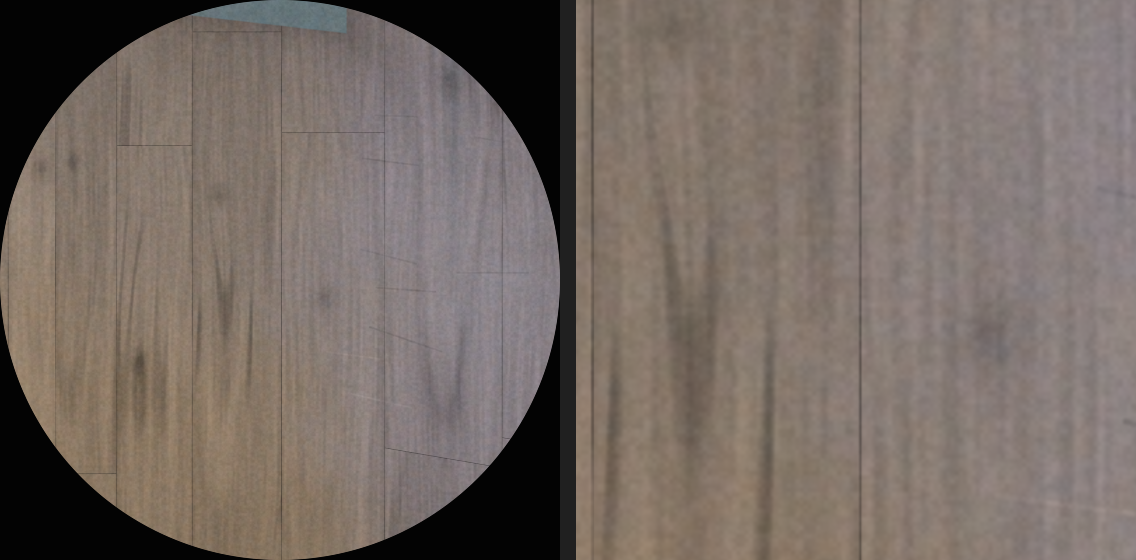
Left, the full canvas; right, a detail of the centre.
This texture is drawn by a three.js fragment shader. Its source:

```glsl
varying vec2 vUv;

#define BLACK vec3(0.01)
#define WARM vec3(0.555, 0.478, 0.395)
#define NEUTRAL vec3(0.545, 0.490, 0.448)
#define COOL vec3(0.535, 0.500, 0.518)
#define BOX_COLOR vec3(0.395, 0.455, 0.475)
#define DISC_RADIUS 0.5
#define SEAM_WIDTH 0.0016
#define GRAIN_CONTRAST 0.19
#define PORE_DEPTH 0.17
#define KNOT_DEPTH 0.17
#define SPECKLE 0.075
#define SCRATCHES 9

float hash(vec2 p) {
  vec3 q = fract(vec3(p.xyx) * 0.1031);
  q += dot(q, q.yzx + 33.33);
  return fract((q.x + q.y) * q.z);
}

float noise(vec2 p) {
  vec2 i = floor(p), f = fract(p);
  f = f * f * (3.0 - 2.0 * f);
  return mix(mix(hash(i), hash(i + vec2(1, 0)), f.x),
             mix(hash(i + vec2(0, 1)), hash(i + vec2(1, 1)), f.x), f.y);
}

float fbm(vec2 p) {
  float sum = 0.0, amp = 0.5;
  for (int i = 0; i < 4; i++) {
    sum += amp * noise(p);
    p = p * 2.03 + 17.3;
    amp *= 0.5;
  }
  return sum / 0.9375;
}

float segment(vec2 p, vec2 a, vec2 b) {
  vec2 ab = b - a;
  return length(p - a - ab * clamp(dot(p - a, ab) / dot(ab, ab), 0.0, 1.0));
}

// Plank columns widen to the right; xy = column and row, zw = place inside
vec4 plankAt(vec2 p) {
  float k = (sqrt(0.0296 + 0.05 * (p.x - 0.503)) - 0.172) / 0.025;
  float column = floor(k);
  float joint = 0.763 + 0.1285 * column + 0.3085 * column * column;
  float v = p.y + 0.17 * max(p.x - 0.688, 0.0) - fract(joint);
  return vec4(column, floor(v), fract(k), fract(v));
}

// Brightness factor of the wood: bands, pores and a knot with arched rings
float woodShade(vec2 p, vec4 plank, float width) {
  vec2 id = plank.xy + 20.0;
  float seed = hash(id) * 90.0;
  vec2 knot = vec2(mix(0.3, 0.65, hash(id + 3.7)), mix(0.3, 0.85, hash(id + 8.1)));
  vec2 d = (plank.zw - knot) * vec2(width, 1.0);
  d.x += 0.03 * (noise(vec2(p.x * 7.0, p.y * 3.5) + seed) - 0.5);
  float rings = length(vec2(d.x, d.y * 0.1));
  rings += 0.016 * (noise(p * vec2(14.0, 3.0) + seed) - 0.5);

  float wide = noise(vec2(rings * 55.0 + seed, p.y * 1.6)) - 0.5;
  float middle = noise(vec2(rings * 135.0 + seed, p.y * 3.0)) - 0.5;
  float fine = noise(vec2((p.x + d.x) * 115.0, p.y * 11.0 + seed)) - 0.5;
  float shade = 1.0 + GRAIN_CONTRAST * (0.45 * wide + 0.5 * middle + 0.5 * fine);

  float pores = noise(vec2(rings * 95.0 - seed, p.y * 4.0 + seed));
  float patches = smoothstep(0.4, 0.75, noise(p * vec2(13.0, 4.0) + seed));
  shade -= PORE_DEPTH * smoothstep(0.68, 0.95, pores) * patches;
  float knotSize = mix(0.011, 0.018, hash(id + 5.3));
  float blot = length(d * vec2(1.0, 0.65)) / knotSize;
  shade -= KNOT_DEPTH * exp(-blot * blot) * (0.7 + 0.6 * noise(p * 150.0));
  return shade + 0.035 * (hash(id + 1.9) - 0.5);
}

void main() {
  vec2 p = vUv;
  vec4 plank = plankAt(p);
  float width = 0.172 + 0.025 * (plank.x + 0.5);
  float cloud = fbm(p * 4.0 + 5.0);

  // Light: warm at the lower left, cool grey at the right
  float warm = smoothstep(0.75, 0.1, p.y + 0.5 * (p.x - 0.3) + 0.5 * (cloud - 0.5));
  float cool = smoothstep(0.4, 0.92, p.x + 0.25 * (p.y - 0.5) + 0.5 * (cloud - 0.5));
  vec3 color = mix(mix(NEUTRAL, WARM, warm), COOL, cool);
  color *= woodShade(p, plank, width);
  color *= 1.0 - 0.11 * smoothstep(0.6, 1.0, p.y) - 0.04 * smoothstep(0.3, 0.0, p.y);

  // Worn haze and a dull vertical streak
  vec2 hazeSpan = (p - vec2(0.84, 0.53)) / vec2(0.24, 0.2);
  float haze = exp(-dot(hazeSpan, hazeSpan)) * fbm(p * vec2(9.0, 16.0));
  color = mix(color, vec3(0.59, 0.58, 0.62), 0.55 * haze);
  float streak = exp(-pow((p.x - 0.81) / 0.018, 2.0)) * smoothstep(0.35, 0.75, p.y);
  color *= 1.0 - vec3(0.13, 0.1, 0.09) * streak * (0.5 + noise(p * vec2(120.0, 7.0)));

  // Scratches, some dark and some pale
  for (int i = 0; i < SCRATCHES; i++) {
    vec2 key = vec2(float(i) * 3.1, 7.7);
    vec2 start = vec2(mix(0.52, 0.95, hash(key)), mix(0.28, 0.85, hash(key + 1.3)));
    float reach = mix(0.04, 0.13, hash(key + 2.9));
    float dist = segment(p, start, start + reach * vec2(1.0, -0.35 * hash(key + 4.1)));
    float tone = hash(key + 6.2) < 0.65 ? -0.09 : 0.06;
    color *= 1.0 + tone * smoothstep(0.003, 0.0, dist) * (0.4 + noise(p * 60.0));
  }

  // Seams between planks
  vec2 edge = (0.5 - abs(plank.zw - 0.5)) * vec2(width, 1.0);
  float seam = smoothstep(SEAM_WIDTH, 0.0, edge.x) * (0.35 + 0.65 * noise(p * vec2(9.0, 14.0)));
  seam = max(seam, 0.8 * smoothstep(SEAM_WIDTH, 0.0, edge.y));
  color *= 1.0 - 0.32 * seam - 0.04 * smoothstep(0.009, 0.0, edge.x);

  // Box at the top with its soft shadow
  float rim = 0.972 - 0.115 * (p.x - 0.345);
  float outside = max(rim - p.y, p.x - 0.619);
  color *= 1.0 - 0.16 * exp(-max(outside, 0.0) * 40.0);
  vec3 box = BOX_COLOR * (0.98 + 0.05 * noise(p * 45.0));
  color = mix(color, box, smoothstep(0.002, -0.002, outside));

  // Mottled luma and chroma speckle
  float luma = noise(p * 210.0) + 0.6 * noise(p * 400.0) - 0.8;
  vec3 chroma = vec3(noise(p * 85.0), 0.5, noise(p * 85.0 + 40.0)) - 0.5;
  color += SPECKLE * (0.55 * luma + 0.35 * chroma);

  float disc = smoothstep(0.001, -0.001, length(p - 0.5) - DISC_RADIUS);
  gl_FragColor = vec4(mix(BLACK, color, disc), 1.0);
}
```
